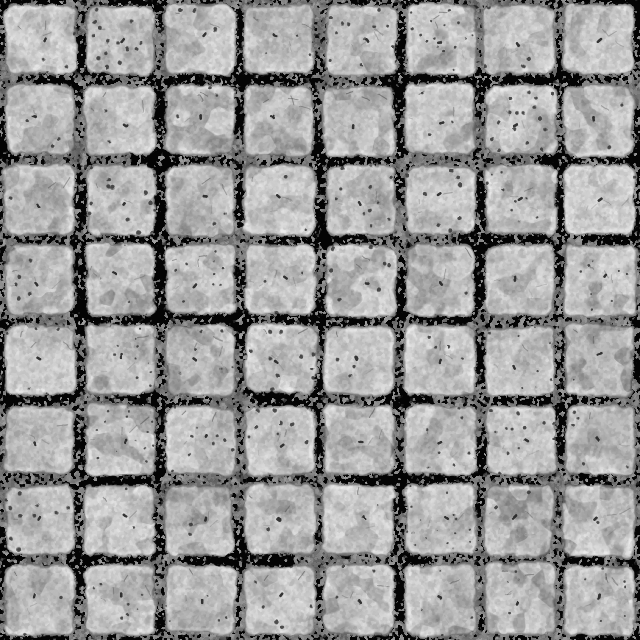
Write a three.js fragment shader that draws this texture map.

```glsl
// Worn grey cobbles, 8 across and 8 down, with black joints full of grit.
// Each stone is a jittered rounded box; wrapping cellular noise supplies the
// ragged edges, mottling, pits and grit, so the whole surface tiles.
varying vec2 vUv;

const float TAU = 6.2831853;
const float STONES = 8.0;

vec3 hash3(vec2 p) {
  vec3 q = vec3(dot(p, vec2(127.1, 311.7)), dot(p, vec2(269.5, 183.3)), dot(p, vec2(419.2, 371.9)));
  return fract(sin(q) * 43758.545);
}

// Wrapping cellular noise: x = nearest distance, y = its id, z = smooth blend of ids
vec3 cellular(vec2 uv, float count) {
  vec2 p = uv * count;
  vec2 base = floor(p);
  vec2 nearest = vec2(9.0, 0.0);
  vec2 blend = vec2(0.0);
  for (int j = -1; j <= 1; j++) {
    for (int i = -1; i <= 1; i++) {
      vec2 cell = base + vec2(float(i), float(j));
      vec3 h = hash3(mod(cell, count) + count);
      float d = length(cell + h.xy - p);
      if (d < nearest.x) nearest = vec2(d, h.z);
      float w = exp(-8.0 * d * d);
      blend += vec2(h.z * w, w);
    }
  }
  return vec3(nearest, blend.x / blend.y);
}

float roundedBox(vec2 p, vec2 halfSize, float radius) {
  vec2 q = abs(p) - halfSize + radius;
  return length(max(q, 0.0)) + min(max(q.x, q.y), 0.0) - radius;
}

// Distance to a segment centred on the origin
float segment(vec2 p, vec2 halfSpan) {
  float t = clamp(dot(p, halfSpan) / dot(halfSpan, halfSpan), -1.0, 1.0);
  return length(p - halfSpan * t);
}

void main() {
  vec2 cell = mod(floor(vUv * STONES), STONES);
  vec3 rnd = hash3(cell + 31.0);
  vec3 shape = hash3(cell + 57.0);

  vec3 patches = cellular(vUv, 18.0);
  vec3 blotch = cellular(vUv, 46.0);
  vec3 pits = cellular(vUv, 80.0);
  vec3 fine = cellular(vUv, 110.0);
  vec3 grain = cellular(vUv, 230.0);

  // Stone outline, slightly shifted, turned and chipped
  vec2 p = fract(vUv * STONES) - 0.5 - (rnd.xy - 0.5) * 0.035;
  float turn = (rnd.z - 0.5) * 0.07;
  p = mat2(cos(turn), -sin(turn), sin(turn), cos(turn)) * p;
  float d = roundedBox(p, 0.427 + 0.025 * shape.xy, 0.09 + 0.06 * shape.z);
  d += 0.035 * (blotch.z - 0.5) + 0.03 * (fine.z - 0.5);
  float edge = d + 0.035 * (grain.z - 0.5);

  // Joint: black gaps with drifts of grey grit, thicker at the crossings
  float drift = smoothstep(0.28, 0.72, patches.z) + 1.5 * max(d - 0.04, 0.0);
  drift += 0.18 * sin(TAU * (3.0 * vUv.x + vUv.y)) * sin(TAU * (2.0 * vUv.y - vUv.x));
  float grit = smoothstep(-0.09, 0.09, grain.z - 0.76 + 0.48 * drift);
  float joint = mix(0.015, 0.26 + 0.2 * fine.z + 0.18 * grain.y, grit);

  // Stone face: mottling, fine grain and a pale worn rim
  float face = 0.79 + 0.04 * (shape.x - 0.5);
  face -= (0.06 + 0.1 * shape.y) * smoothstep(0.48, 0.8, blotch.z);
  face -= 0.07 * smoothstep(0.5, 0.8, patches.z);
  face += 0.09 * (fine.z - 0.5) + 0.1 * (grain.z - 0.5);
  face += 0.04 * smoothstep(0.04, 0.0, abs(d + 0.05));
  face *= mix(0.66, 1.0, smoothstep(0.0, -0.035, d));

  // Pits, plentiful on some stones and rare on others
  float pitted = step(mix(0.97, 0.8, rnd.x * rnd.x), pits.y);
  float pitSize = 0.1 + 0.16 * shape.z + 0.2 * (grain.z - 0.5);
  face = mix(face, 0.2, 0.85 * pitted * smoothstep(0.1, -0.1, pits.x - pitSize));

  // One chip near the middle, then a few faint scratches
  for (int i = 0; i < 5; i++) {
    float k = float(i);
    float chip = 1.0 - step(0.5, k);
    vec3 h = hash3(cell + 9.0 * k + 83.0);
    vec2 q = p - (h.xy - 0.5) * mix(0.72, 0.16, chip);
    q += 0.02 * (fine.z - 0.5);
    vec2 span = vec2(cos(h.z * TAU), sin(h.z * TAU)) * mix(0.02 + 0.05 * h.x, 0.018, chip);
    float mark = smoothstep(0.014, 0.0, segment(q, span) - 0.009 * chip);
    face = mix(face, 0.14, mark * mix(0.38 * h.y, 0.9, chip));
  }

  float stone = smoothstep(0.011, -0.011, edge);
  gl_FragColor = vec4(vec3(mix(joint, face, stone)), 1.0);
}
```
